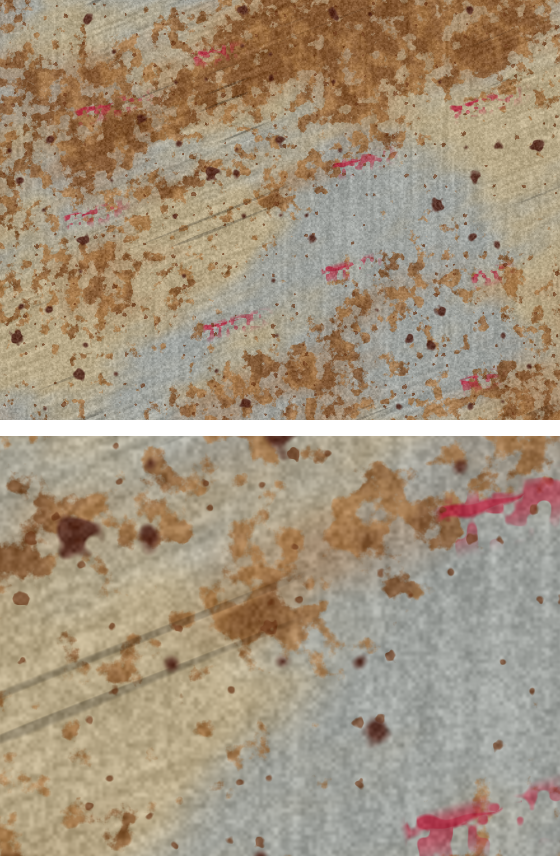
Top, the full canvas; bottom, a detail of the centre.
Give the GLSL for this texture, as a WebGL 1 fragment shader.

```glsl
precision highp float;
// Weathered painted metal: pale grey and cream paint under speckled rust.
// Layered value noise places stains and grains; tilted noise adds brushing,
// while hashed cells scatter pits and a short loop scatters crimson scrapes.

uniform vec2 u_resolution;

const float BRUSH_TILT = 0.38;
const float SCRAPE_TILT = 0.28;
const int SCRAPE_COUNT = 9;

const vec3 GREY_PAINT = vec3(0.62, 0.635, 0.62);
const vec3 CREAM_PAINT = vec3(0.72, 0.66, 0.53);
const vec3 TAN_STAIN = vec3(0.63, 0.48, 0.34);
const vec3 LIGHT_RUST = vec3(0.65, 0.45, 0.25);
const vec3 DARK_RUST = vec3(0.46, 0.27, 0.12);
const vec3 PIT_BROWN = vec3(0.30, 0.13, 0.09);
const vec3 FLECK_BROWN = vec3(0.42, 0.22, 0.10);
const vec3 CRIMSON = vec3(0.70, 0.15, 0.25);

float hash(vec2 p) {
  vec3 h = fract(p.xyx * vec3(0.1031, 0.1030, 0.0973));
  h += dot(h, h.yzx + 33.33);
  return fract((h.x + h.y) * h.z);
}

vec2 hash2(vec2 p) {
  return vec2(hash(p), hash(p + 71.7));
}

vec2 rotate(vec2 p, float angle) {
  float c = cos(angle), s = sin(angle);
  return vec2(c * p.x + s * p.y, c * p.y - s * p.x);
}

float noise(vec2 p) {
  vec2 cell = floor(p), f = fract(p);
  f = f * f * (3.0 - 2.0 * f);
  float low = mix(hash(cell), hash(cell + vec2(1.0, 0.0)), f.x);
  float high = mix(hash(cell + vec2(0.0, 1.0)), hash(cell + 1.0), f.x);
  return mix(low, high, f.y);
}

float fbm(vec2 p) {
  float sum = 0.0, weight = 0.5;
  for (int i = 0; i < 5; i++) {
    sum += weight * noise(p);
    p = rotate(p, 0.6) * 2.03 + 17.3;
    weight *= 0.5;
  }
  return sum / 0.97;
}

// Ragged dots, at most one per grid cell; few of them are large.
float dots(vec2 p, float scale, float share, float minRadius, float maxRadius) {
  vec2 g = p * scale, cell = floor(g);
  vec2 centre = 0.3 + 0.4 * hash2(cell + 5.0);
  float size = hash(cell + 31.0);
  float radius = mix(minRadius, maxRadius, size * size * size);
  float ragged = (noise(g * 7.0) - 0.5) * radius;
  float d = length(fract(g) - centre) + ragged - radius;
  return step(hash(cell + 13.0), share) * (1.0 - smoothstep(-0.05, 0.05, d));
}

// A scrape: solid tapering head, breaking into speckles along its lower side.
float scrape(vec2 p, vec2 start, float len, float speckle) {
  vec2 d = rotate(p - start, SCRAPE_TILT);
  float t = d.x / len;
  float extent = smoothstep(0.0, 0.06, t) * (1.0 - smoothstep(0.5, 1.0, t));
  float wobble = (noise(p * 55.0) - 0.5) * 0.008;
  float width = 0.007 * (1.0 - smoothstep(0.1, 0.55, t));
  float head = 1.0 - smoothstep(width - 0.003, width + 0.002, abs(d.y + wobble));
  float skirt = smoothstep(-0.042, -0.008, d.y) * (1.0 - smoothstep(0.0, 0.014, d.y));
  float broken = smoothstep(0.52, 0.70, speckle) * skirt * 0.75;
  float solid = head * smoothstep(0.22, 0.48, speckle) * step(t, 0.55);
  return extent * max(solid, broken);
}

void main() {
  vec2 p = gl_FragCoord.xy / u_resolution.y;
  vec2 q = rotate(p, BRUSH_TILT) + 4.0;

  // Paint: broad cream and blue-grey patches
  float patches = fbm(q * vec2(2.2, 4.5) + 9.0);
  vec3 color = mix(GREY_PAINT, CREAM_PAINT, smoothstep(0.36, 0.64, patches));

  // Rust coverage: blotches joined with bands along the brushing direction
  float blotch = fbm(p * 3.2 + 21.0);
  float band = fbm(q * vec2(2.4, 7.0) + 40.0);
  float coverage = 1.7 * (0.5 * (blotch + band) - 0.5);
  color = mix(color, TAN_STAIN, 0.7 * smoothstep(-0.15, 0.22, coverage));

  // Rust grains, denser where coverage is high
  float grains = fbm(p * 46.0 + 3.0);
  float rust = smoothstep(-0.06, 0.08, grains + 0.85 * coverage - 0.54);
  float depth = smoothstep(0.3, 0.7, fbm(p * 28.0 + 60.0) + 0.5 * coverage);
  color = mix(color, mix(LIGHT_RUST, DARK_RUST, depth), 0.76 * rust);

  // Brushing: fine tilted strokes and fainter upright ones
  float tilted = noise(q * vec2(9.0, 150.0)) - 0.5;
  float upright = noise(p * vec2(140.0, 9.0) + 80.0) - 0.5;
  float worn = smoothstep(0.35, 0.65, noise(p * 4.0 + 15.0));
  color += 0.11 * tilted * worn + 0.08 * upright * (1.0 - 0.6 * worn);
  float scratch = smoothstep(0.86, 0.96, noise(q * vec2(5.0, 95.0) + 33.0));
  color *= 1.0 - 0.2 * scratch * worn;

  // Crimson scrapes, spread evenly by an additive sequence
  float speckle = noise(p * 105.0 + 7.0);
  float crimson = 0.0;
  for (int i = 0; i < SCRAPE_COUNT; i++) {
    float k = float(i) + 1.0;
    vec2 start = fract(k * vec2(0.7549, 0.5698) + vec2(0.1, 0.25)) * vec2(1.25, 0.9);
    float len = mix(0.10, 0.24, hash(vec2(k, 3.0)));
    crimson = max(crimson, scrape(p, start, len, speckle));
  }
  color = mix(color, CRIMSON, 0.85 * crimson);

  // Small flecks and larger corroded pits
  color = mix(color, FLECK_BROWN, 0.7 * dots(p, 42.0, 0.16, 0.10, 0.24));
  color = mix(color, PIT_BROWN, 0.85 * dots(p + 2.0, 13.0, 0.26, 0.05, 0.20));

  // Surface grit
  float grit = noise(p * 190.0 + 11.0) + noise(p * 330.0) - 1.0;
  gl_FragColor = vec4(color + 0.10 * grit, 1.0);
}
```
